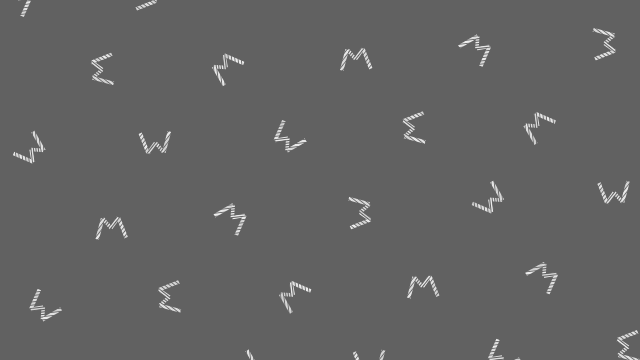
Write a Shadertoy shader that draws this pattern.

```glsl
#define PITCH 0.353
#define ROW_STEP 0.214
#define STAGGER 0.58
#define TILT 0.0595
#define ORIGIN vec2(0.277, 0.801)
#define PIVOT_SHIFT vec2(0.0056, -0.0076)
#define STROKE_HALF 0.0050
#define HATCH_ANGLE 0.84
#define LEG_HATCH vec2(0.0088, 0.74)
#define INNER_HATCH vec2(0.0068, 0.58)
#define GROUND vec3(0.38)
#define INK vec3(0.93)

const float QUARTER_PI = 0.785398;

mat2 turn(float angle) {
    float c = cos(angle), s = sin(angle);
    return mat2(c, s, -s, c);
}

float hash(vec2 p) {
    vec3 q = fract(vec3(p.xyx) * 0.1031);
    q += dot(q, q.yzx + 33.33);
    return fract((q.x + q.y) * q.z);
}

// Signed distance to a straight bar with square ends
float bar(vec2 p, vec2 a, vec2 b, float halfWidth) {
    float len = length(b - a);
    vec2 dir = (b - a) / len;
    vec2 m = p - 0.5 * (a + b);
    vec2 q = vec2(dot(m, dir), dot(m, vec2(-dir.y, dir.x)));
    vec2 d = abs(q) - vec2(0.5 * len, halfWidth);
    return length(max(d, 0.0)) + min(max(d.x, d.y), 0.0);
}

float cover(float distance, float pixel) {
    return clamp(0.5 - distance / pixel, 0.0, 1.0);
}

// Parallel stripes; style holds period and filled fraction
float hatch(vec2 p, vec2 style, float seed, float pixel) {
    float t = dot(p, vec2(-sin(HATCH_ANGLE), cos(HATCH_ANGLE))) / style.x;
    float edge = (abs(fract(t) - 0.5) - 0.5 * style.y) * style.x;
    float strength = mix(0.78, 1.0, hash(vec2(floor(t) + 50.0, seed + 70.0)));
    return cover(edge, pixel) * strength;
}

// Zigzag of two long legs and two short inner strokes
float zigzag(vec2 p, float seed, float pixel) {
    vec2 foot = vec2(0.0405, -0.029), peak = vec2(0.0218, 0.028);
    vec2 folded = vec2(abs(p.x), p.y);
    float leg = cover(bar(folded, foot, peak, STROKE_HALF), pixel);
    float inner = cover(bar(folded, peak, vec2(0.0), STROKE_HALF), pixel);
    return max(leg * hatch(p, LEG_HATCH, seed, pixel),
               inner * hatch(p, INNER_HATCH, seed, pixel));
}

void mainImage(out vec4 fragColor, in vec2 fragCoord) {
    float pixel = 1.0 / iResolution.y;
    vec2 grid = turn(-TILT) * (fragCoord * pixel - ORIGIN);

    // Staggered rows, counted downward
    float row = round(-grid.y / ROW_STEP);
    float shift = -STAGGER * mod(row, 2.0);
    float column = round(grid.x / PITCH - shift);
    vec2 p = grid - vec2((column + shift) * PITCH, -row * ROW_STEP);

    // Each mark turns an eighth further than the one before
    float index = 5.0 * row + column;
    p = turn(QUARTER_PI * (index - 2.0)) * p;
    vec2 pivot = PIVOT_SHIFT;
    if (mod(index, 2.0) > 0.5) pivot = vec2(pivot.y, -pivot.x);

    float ink = zigzag(p - pivot, index, pixel);
    fragColor = vec4(mix(GROUND, INK, ink), 1.0);
}
```
